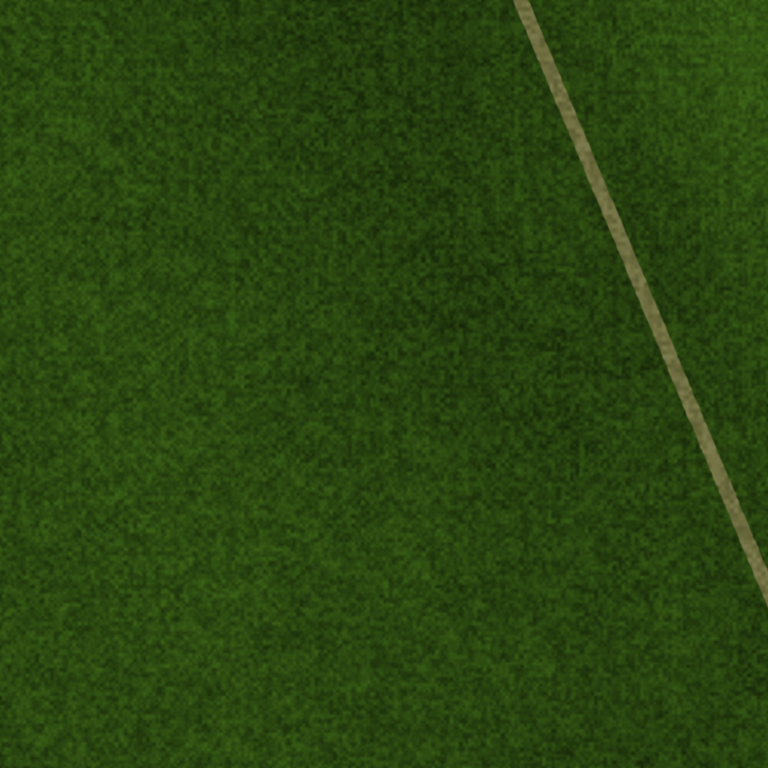
This texture is drawn by a WebGL 2 fragment shader. Its source:

```glsl
#version 300 es
precision highp float;
// Mown grass field crossed by a worn, slanted chalk line.
uniform vec2 u_resolution;
out vec4 fragColor;

const vec3 GRASS_DARK = vec3(0.095, 0.165, 0.035);
const vec3 GRASS_LIGHT = vec3(0.225, 0.375, 0.085);
const vec3 CHALK_DARK = vec3(0.37, 0.37, 0.20);
const vec3 CHALK_LIGHT = vec3(0.51, 0.50, 0.32);
const vec2 LINE_TOP = vec2(0.678, 1.0);
const vec2 LINE_END = vec2(1.0, 0.232);
const float LINE_HALF_WIDTH = 0.0092;

float hash(vec2 p) {
    return fract(sin(dot(p, vec2(127.1, 311.7))) * 43758.5453);
}

float valueNoise(vec2 p) {
    vec2 cell = floor(p);
    vec2 f = fract(p);
    f = f * f * (3.0 - 2.0 * f);
    float low = mix(hash(cell), hash(cell + vec2(1.0, 0.0)), f.x);
    float high = mix(hash(cell + vec2(0.0, 1.0)), hash(cell + vec2(1.0)), f.x);
    return mix(low, high, f.y);
}

// Layered noise, centred on zero
float fbm(vec2 p, int octaves) {
    float sum = 0.0;
    float weight = 0.5;
    for (int i = 0; i < octaves; i++) {
        sum += weight * (valueNoise(p) - 0.5);
        p = mat2(1.6, 1.2, -1.2, 1.6) * p + 17.3;
        weight *= 0.5;
    }
    return sum;
}

// Signed distance to an infinite line, positive on its right
float lineDistance(vec2 p, vec2 a, vec2 b) {
    vec2 along = normalize(b - a);
    return dot(p - a, vec2(-along.y, along.x));
}

// Soft round patch of light or shade
float patchGlow(vec2 p, vec2 centre, float radius) {
    vec2 q = (p - centre) / radius;
    return exp(-dot(q, q));
}

// Broad shading: dim beside the line, brighter away from it
float fieldTone(vec2 p, float d) {
    float tone = 0.45;
    tone += 0.28 * smoothstep(0.02, 0.25, d);
    tone += 0.13 * smoothstep(-0.15, -0.75, d);
    tone -= 0.09 * patchGlow(p, vec2(0.42, 1.0), 0.22);
    tone -= 0.04 * patchGlow(p, vec2(0.72, 0.58), 0.22);
    return tone;
}

// Fine blades over slightly larger tufts
float grassGrain(vec2 p) {
    float blades = 0.6 * valueNoise(p * 165.0) + 0.4 * valueNoise(p.yx * 250.0 + 31.0);
    return (blades - 0.5) * 0.95 + 0.24 * fbm(p * 38.0, 2);
}

void main() {
    vec2 uv = gl_FragCoord.xy / u_resolution;
    float pixel = 1.0 / min(u_resolution.x, u_resolution.y);
    float d = -lineDistance(uv, LINE_TOP, LINE_END);
    d *= sign(-lineDistance(vec2(1.0), LINE_TOP, LINE_END));

    // Grass
    float tone = fieldTone(uv, d) + 0.22 * fbm(uv * 7.0, 3);
    vec3 color = mix(GRASS_DARK, GRASS_LIGHT, tone + grassGrain(uv));

    // Chalk line, mottled by the blades under it
    float speckle = valueNoise(uv * 170.0 + 9.0);
    vec3 chalk = mix(CHALK_DARK, CHALK_LIGHT, speckle);
    float soft = max(0.0018, pixel);
    float edge = LINE_HALF_WIDTH + 0.0012 * (speckle - 0.5);
    float cover = 1.0 - smoothstep(edge - soft, edge + soft, abs(d));
    color = mix(color, chalk, 0.96 * cover);

    fragColor = vec4(color, 1.0);
}
```
